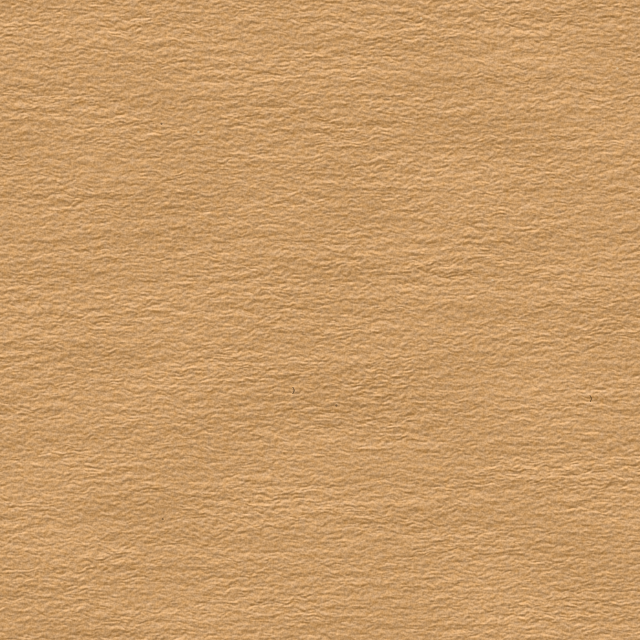
A three.js fragment shader for this texture:

```glsl
varying vec2 vUv;

const vec3 PAPER_MEAN = vec3(0.784, 0.607, 0.408);
const vec3 TONE_RANGE = vec3(0.200, 0.182, 0.170);
const vec3 ORANGE_TINT = vec3(0.020, -0.002, -0.034);
const vec3 SPECK_DARK = vec3(0.36, 0.27, 0.17);
const vec3 FLECK_PALE = vec3(0.90, 0.80, 0.66);

vec2 hash2(vec2 p) {
  vec3 q = fract(p.xyx * vec3(0.1031, 0.1030, 0.0973));
  q += dot(q, q.yzx + 33.33);
  return fract((q.xx + q.yz) * q.zy);
}

float corner(vec2 cell, vec2 offset) {
  float angle = 6.2832 * hash2(cell).x;
  return dot(vec2(cos(angle), sin(angle)), offset);
}

// Gradient noise, roughly -0.7 to 0.7
float noise(vec2 p) {
  vec2 i = floor(p), f = fract(p);
  vec2 u = f * f * f * (f * (f * 6.0 - 15.0) + 10.0);
  vec2 e = vec2(1.0, 0.0);
  float low = mix(corner(i, f), corner(i + e, f - e), u.x);
  float high = mix(corner(i + e.yx, f - e.yx), corner(i + e.xx, f - e.xx), u.x);
  return mix(low, high, u.y);
}

// Horizontal wrinkles, sharp creases and fine fibres
float paperHeight(vec2 p) {
  p.y += 0.005 * noise(p * vec2(13.0, 19.0) + 7.0);
  p += 0.003 * vec2(noise(p * 64.0 + 31.0), noise(p * 58.0 + 63.0));
  float wrinkles = noise(p * vec2(32.0, 98.0) + 11.0);
  float creases = abs(noise(p * vec2(58.0, 145.0) + 47.0));
  float fibres = noise(p * vec2(125.0, 215.0) + 83.0);
  return wrinkles + 0.75 * creases + 0.62 * fibres;
}

// Slope of the surface towards a light above and slightly left
float relief(vec2 p, vec2 towardLight) {
  return paperHeight(p - 0.5 * towardLight) - paperHeight(p + 0.5 * towardLight);
}

float spot(vec2 p, vec2 center, float radius) {
  return 1.0 - smoothstep(0.4 * radius, 1.3 * radius, length(p - center));
}

// Short bent hair
float hair(vec2 p, vec2 center, float halfLength, float width) {
  vec2 q = p - center;
  q.x += 0.35 * q.y * q.y / halfLength;
  q.y -= clamp(q.y, -halfLength, halfLength);
  return 1.0 - smoothstep(0.3 * width, width, length(q));
}

void main() {
  vec2 p = vUv;

  // Tone from relief, faint bands and grain
  float strength = 1.1 + 0.5 * noise(p * vec2(6.0, 13.0) + 21.0);
  float tone = strength * relief(p, vec2(-0.0007, 0.0020));
  tone += 0.18 * noise(p * vec2(3.0, 34.0) + 5.0);
  tone += 0.12 * noise(p * vec2(5.0, 7.0) + 91.0);
  tone += 0.24 * noise(p * vec2(170.0, 230.0) + 139.0);
  tone += 0.36 * noise(p * 350.0 + 17.0);
  tone = 1.2 * tone / sqrt(1.0 + 0.5 * tone * tone);

  // Warm mottling of the pulp
  float mottle = noise(p * vec2(75.0, 110.0) + 131.0) + 0.8 * noise(p * 210.0 + 57.0);
  vec3 color = PAPER_MEAN + tone * TONE_RANGE + mottle * ORANGE_TINT;

  // Rare specks, pale flecks and hairs
  for (int i = 0; i < 4; i++) {
    float id = float(i);
    float speck = spot(p, hash2(vec2(id, 3.7)), 0.0019) * step(id, 2.5);
    float fleck = spot(p, hash2(vec2(id, 9.2)), 0.0022);
    float strand = hair(p, hash2(vec2(id, 15.4)), 0.0045, 0.0014) * step(id, 1.5);
    color = mix(color, FLECK_PALE, 0.6 * fleck);
    color = mix(color, SPECK_DARK, 0.65 * max(speck, strand));
  }

  gl_FragColor = vec4(color, 1.0);
}
```
